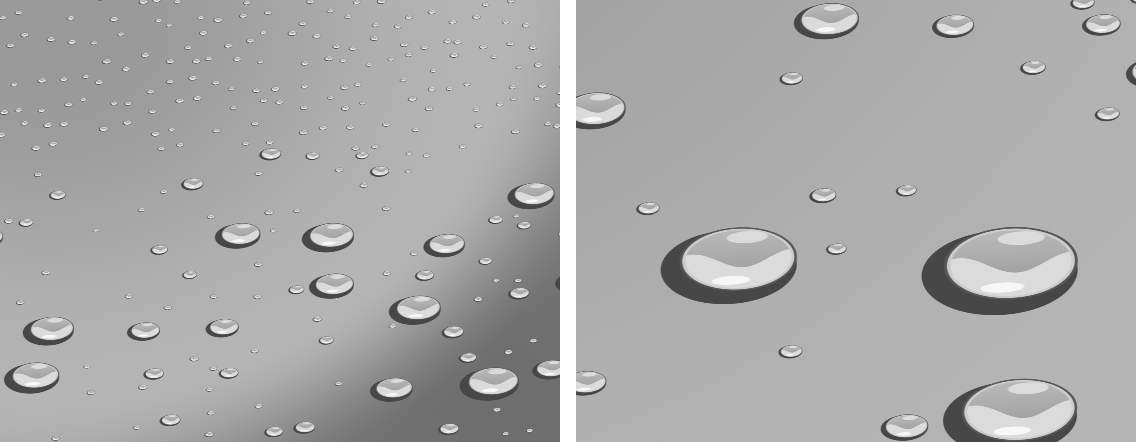
Left: the whole. Right: its middle third, enlarged.
This texture is drawn by a Shadertoy shader. Its source:

```glsl
// Per layer: cell size, smallest radius, largest radius, density
const vec4 LAYERS[3] = vec4[3](
    vec4(0.200, 0.032, 0.060, 0.62),
    vec4(0.105, 0.013, 0.023, 0.50),
    vec4(0.049, 0.0062, 0.0092, 0.78));

vec2 hash2(vec2 p) {
    return fract(sin(vec2(dot(p, vec2(127.1, 311.7)), dot(p, vec2(269.5, 183.3)))) * 43758.55);
}

// Centre and radius of the drop in the cell holding p; radius 0 if empty
vec3 cellDrop(vec2 p, int layer) {
    vec4 kind = LAYERS[layer];
    float seed = float(layer) * 17.0 + 3.0;
    float row = floor(p.y / kind.x);
    float shift = hash2(vec2(row, seed)).x;
    vec2 id = vec2(floor(p.x / kind.x + shift), row);
    vec2 place = hash2(id + seed);
    vec2 pick = hash2(id + seed + 41.3);
    float radius = mix(kind.y, kind.z, pick.x);
    vec2 room = 0.5 * kind.x - radius * vec2(1.25, 0.75);
    vec2 centre = (id - vec2(shift, 0.0) + 0.5) * kind.x
                + (2.0 * place - 1.0) * room + radius * vec2(0.18, 0.14);
    float density = layer == 2 ? mix(0.24, kind.w, smoothstep(0.60, 0.70, centre.y))
                               : kind.w * step(centre.y, 0.66);
    return vec3(centre, pick.y < density ? radius : 0.0);
}

// Smooth-edged ellipse coverage
float ellipse(vec2 q, vec2 centre, vec2 size, float soft) {
    float d = (length((q - centre) / size) - 1.0) * size.y;
    return 1.0 - smoothstep(-soft, soft, d);
}

float paintDrop(float shade, vec2 p, float radius, float pixel) {
    p = mat2(0.998, -0.06, 0.06, 0.998) * p;
    vec2 q = p / (radius * vec2(1.0, 0.54));
    float soft = pixel / radius;
    float lift = mix(0.6, 1.0, smoothstep(0.01, 0.05, radius));

    // Cast shadow and outline
    shade = mix(shade, 0.28, ellipse(q, vec2(-0.18, -0.25) * lift, vec2(1.0 + 0.19 * lift), soft));
    shade = mix(shade, 0.34, ellipse(q, vec2(0.0), vec2(1.02), soft));
    shade = mix(shade, 0.80, ellipse(q, vec2(0.0), vec2(0.975), soft));

    // Grey dome with a wavy pale lower half
    float inside = ellipse(q, vec2(0.0), vec2(0.92), soft);
    float wave = -0.02 - 0.25 * cos(3.6 * q.x - 0.3);
    float pale = 1.0 - smoothstep(-soft, soft, q.y - wave);
    shade = mix(shade, mix(0.66 + 0.07 * q.y, 0.86, pale), inside);

    // Highlights
    shade = mix(shade, 0.86, ellipse(q, vec2(0.18, 0.69), vec2(0.36, 0.19), soft));
    return mix(shade, 0.97, ellipse(q, vec2(-0.15, -0.67), vec2(0.33, 0.14), soft));
}

float background(vec2 p) {
    vec2 q = (p - vec2(0.1, 0.95)) / vec2(1.05, 0.87);
    float r = length(q);
    float diagonal = clamp(-2.0 * q.x * q.y / max(r * r, 0.001), 0.0, 1.0);
    float glow = mix(0.60, 0.71, smoothstep(0.1, 1.0, r));
    return glow - smoothstep(0.97, 1.32, r) * mix(0.10, 0.28, diagonal);
}

void mainImage(out vec4 fragColor, in vec2 fragCoord) {
    vec2 p = fragCoord / iResolution.y;
    float pixel = 0.8 / iResolution.y;
    float shade = background(p);

    // Small drops first; those touching a larger drop are left out
    for (int layer = 2; layer >= 0; layer--) {
        vec3 drop = cellDrop(p, layer);
        bool clear = drop.z > 0.0;
        for (int above = 0; above < layer; above++) {
            vec3 big = cellDrop(drop.xy, above);
            float gap = length((drop.xy - big.xy) / vec2(1.0, 0.6));
            if (big.z > 0.0 && gap < 1.4 * (big.z + drop.z)) clear = false;
        }
        if (clear) shade = paintDrop(shade, p - drop.xy, drop.z, pixel);
    }
    fragColor = vec4(vec3(shade), 1.0);
}
```
